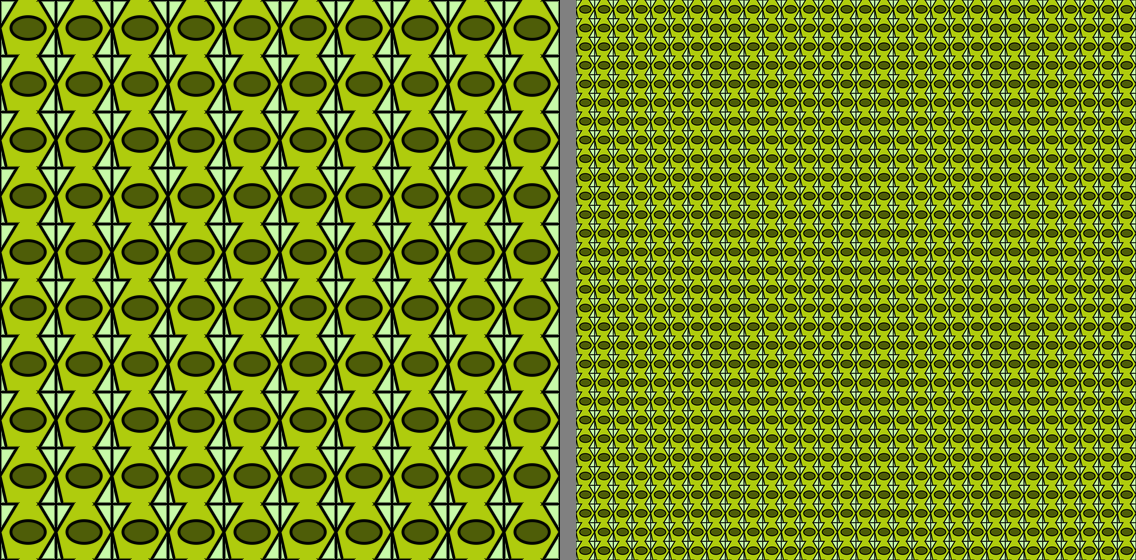
Left, the tile; right, the same tile 3 across and 3 down.
Give the GLSL for this pattern, as a three.js fragment shader.

```glsl
// Ten by ten lime cells: an outlined olive ellipse in each cell, and pale
// right triangles with mitred outlines meeting at every cell corner.
// Everything is a signed distance in cell units, so the grid wraps exactly.

varying vec2 vUv;

const float REPEATS = 10.0;
const float HALF_LINE = 0.026;
const vec2 ELLIPSE_CENTRE = vec2(0.502, 0.5);
const vec2 ELLIPSE_RADII = vec2(0.306, 0.202);
const float TRIANGLE_HEIGHT = 0.5;
const float WIDE_BASE = 0.3;
const float NARROW_BASE = 0.115;

const vec3 LIME = vec3(0.685, 0.80, 0.05);
const vec3 OLIVE = vec3(0.305, 0.365, 0.03);
const vec3 PALE = vec3(0.78, 0.98, 0.66);
const vec3 INK = vec3(0.005, 0.01, 0.005);

// Approximate distance to an ellipse, negative inside
float ellipseDistance(vec2 p, vec2 radii) {
  float k = length(p / radii);
  return k * (k - 1.0) / max(length(p / (radii * radii)), 1e-4);
}

// Right triangle with its square corner at the origin; offsets stay mitred
float triangleDistance(vec2 p, float base) {
  vec2 slopeNormal = normalize(vec2(TRIANGLE_HEIGHT, base));
  float slope = dot(p - vec2(base, 0.0), slopeNormal);
  return max(max(-p.x, -p.y), slope);
}

// Smooth coverage of the region where the distance is negative
float coverage(float d, float blur) {
  return 1.0 - smoothstep(-blur, blur, d);
}

void main() {
  vec2 grid = vUv * REPEATS;
  float blur = 0.75 * max(fwidth(grid.x), fwidth(grid.y));
  vec2 cell = fract(grid);
  vec2 corner = fract(grid + 0.5) - 0.5;

  // Ellipse in the middle of the cell
  float ellipse = ellipseDistance(cell - ELLIPSE_CENTRE, ELLIPSE_RADII);
  float line = abs(ellipse) - HALF_LINE;

  // Four triangles around the corner; the upper right one is a sliver
  float triangles = 1.0;
  for (int i = 0; i < 4; i++) {
    float right = mod(float(i), 2.0);
    float upper = floor(float(i) / 2.0);
    vec2 side = 2.0 * vec2(right, upper) - 1.0;
    float base = mix(WIDE_BASE, NARROW_BASE, right * upper);
    float d = triangleDistance(corner * side, base);
    triangles = min(triangles, d);
    line = min(line, abs(d) - HALF_LINE);
  }

  // Fills, then ink on top
  vec3 color = mix(LIME, OLIVE, coverage(ellipse, blur));
  color = mix(color, PALE, coverage(triangles, blur));
  color = mix(color, INK, coverage(line, blur));
  gl_FragColor = vec4(color, 1.0);
}
```
